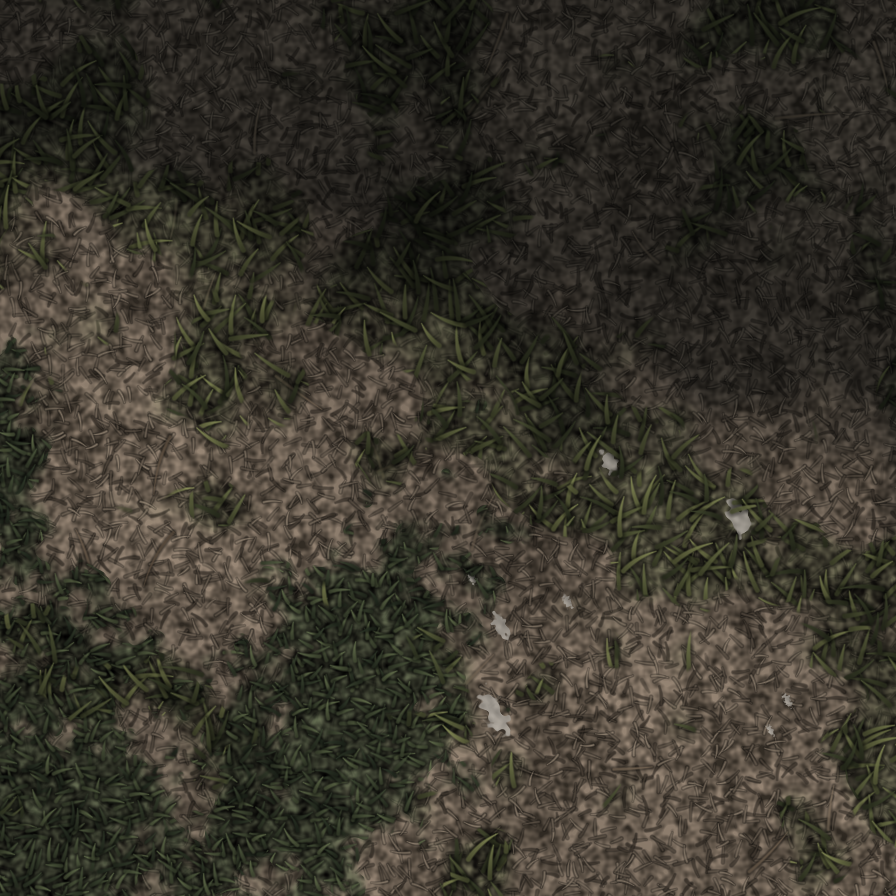
Reproduce this texture procedurally as a Shadertoy shader.

```glsl
// Worn lawn seen from above: crumbly brown soil with dry litter, fine dark turf,
// longer yellow-green tufts and pale chips, half of it in soft shade.
// Curved strands are scattered on jittered grids and kept where cover is high.

vec3 hash3(vec2 p) {
    vec3 q = fract(p.xyx * vec3(.1031, .1030, .0973));
    q += dot(q, q.yxz + 33.33);
    return fract((q.xxy + q.yzz) * q.zyx);
}

float cornerGradient(vec2 cell, vec2 offset) {
    return dot(hash3(cell).xy * 2. - 1., offset);
}

// Gradient noise, roughly -0.6 to 0.6
float noise(vec2 p) {
    vec2 i = floor(p), f = p - i;
    vec2 u = f * f * (3. - 2. * f);
    vec2 e = vec2(1, 0);
    return mix(mix(cornerGradient(i, f), cornerGradient(i + e, f - e), u.x),
               mix(cornerGradient(i + e.yx, f - e.yx), cornerGradient(i + 1., f - 1.), u.x), u.y);
}

// Cover of the fine turf in the lower left, with ragged edges
float turfCover(vec2 p) {
    vec2 strip = p - vec2(.38 + .35 * (p.y - .18), .18);
    float d = min(length(strip / vec2(.13, .21)), length((p - vec2(.07, .11)) / vec2(.16, .18)));
    d = min(d, length((p - vec2(0., .47)) / vec2(.05, .1)));
    return 1. - smoothstep(.6, 1.3, d + .9 * noise(p * 8.) + 1.1 * noise(p * 21.) + .6 * noise(p * 50.));
}

// Cover of the long tufts: a drooping band, clumps along the top, strays below
float tuftCover(vec2 p) {
    float across = (p.y - .76 + .56 * p.x * p.x) / .11;
    float band = exp(-across * across);
    float top = .75 * smoothstep(.65, .8, p.y) * smoothstep(-.5, .9, cos(16.8 * (p.x - .1)));
    float clumps = 1.3 * noise(p * 6.5) + 1.3 * noise(p * 15. + 3.);
    return smoothstep(.25, .95, max(max(band, top), .12) + clumps);
}

// Curved tapering strand around its middle: x = distance, y = position along it
vec2 strand(vec2 q, float angle, float len, float bend, float width) {
    vec2 dir = vec2(sin(angle), cos(angle));
    float along = dot(q, dir) / len + .5;
    float t = clamp(along, 0., 1.);
    float side = dot(q, vec2(dir.y, -dir.x)) - bend * len * (t * t - .3);
    return vec2(length(vec2(side, (along - t) * len)) - width * (1. - .8 * t * t), t);
}

// One grid of strands: no strand outgrows a cell, so four cells are enough
void scatter(inout vec3 color, vec2 p, float cell, float seed, float cover,
             float spread, float width, vec3 dark, vec3 pale, float rootShade) {
    vec2 home = floor(p / cell - .5);
    for (int k = 0; k < 4; k++) {
        vec2 id = home + vec2(k % 2, k / 2);
        vec3 h = hash3(id + seed * 37.);
        float keep = smoothstep(0., .12, cover * 1.1 - fract(h.x * 7.3 + h.z * 5.1));
        if (keep <= 0.) continue;
        float shape = fract(h.y * 9.7 + h.z * 3.3), tone = fract(h.x * 5.9 + h.y * 8.3);
        vec2 s = strand(p - (id + h.xy) * cell, (h.z - .5) * spread,
                        cell * mix(.5, .86, shape), (tone - .5) * .6, width);
        // Dark rim of contact shade, then the strand itself
        color *= 1. - .38 * keep * (1. - smoothstep(0., 2.2 * width, s.x));
        vec3 tint = mix(dark, pale, tone) * mix(rootShade, 1.08, s.y);
        color = mix(color, tint, .9 * keep * (1. - smoothstep(-.0014, .0014, s.x)));
    }
}

void mainImage(out vec4 fragColor, in vec2 fragCoord) {
    vec2 p = fragCoord / iResolution.y;
    float turf = turfCover(p), tuft = tuftCover(p);

    // Crumbly soil with short litter and a few twigs
    float crumbs = .7 * noise(p * 9.) + .9 * noise(p * 34.) + 1.2 * noise(p * 78.) + 1.2 * noise(p * 150.);
    vec3 color = mix(vec3(.18, .157, .13), vec3(.53, .47, .41), clamp(.54 + .62 * crumbs, 0., 1.));
    for (int i = 0; i < 4; i++)
        scatter(color, p, .024, float(i) + 1., .8, 6.28, .0011,
                vec3(.21, .18, .15), vec3(.54, .485, .42), .95);
    scatter(color, p, .085, 7., .22, 6.28, .0016, vec3(.30, .25, .20), vec3(.56, .49, .41), .9);

    // Dark gaps below the plants
    color = mix(color, vec3(.17, .19, .14) * (1. + crumbs), .85 * turf);
    color = mix(color, vec3(.20, .21, .15) * (1. + crumbs), .6 * tuft);

    // Pale ragged chips, mostly small
    for (int i = 0; i < 8; i++) {
        vec3 h = hash3(vec2(i, 17));
        vec2 q = p - vec2(.25 + .65 * h.x, .15 + .4 * h.y);
        float size = mix(.004, .018, h.z * h.z);
        if (dot(q, q) > 9. * size * size) continue;
        float ragged = noise(q / size * 1.9 + h.xy * 40.);
        float d = length(q * vec2(1.3, .9) + .3 * q.yx) + 1.3 * size * ragged - size;
        vec3 chip = vec3(.60, .58, .55) * (1. + .4 * noise(q * 110.));
        color = mix(color, chip, .9 * (1. - smoothstep(-.002, .002, d)));
    }

    // Short turf, then long tufts
    if (turf > 0.)
        for (int i = 0; i < 5; i++)
            scatter(color, p, .028, float(i) + 11., turf, 3.6, .0021,
                    vec3(.15, .185, .135), vec3(.38, .425, .29), .65);
    if (tuft > 0.)
        for (int i = 0; i < 7; i++)
            scatter(color, p, .054, float(i) + 23., tuft, 2.9, .0027,
                    vec3(.20, .225, .145), vec3(.50, .52, .32), .6);

    // Soft shade over the upper right, with gentle unevenness elsewhere
    float edge = .8 - .36 * p.x - p.y + .16 * noise(p * 5.) + .1 * noise(p * 15.);
    color *= mix(vec3(.46, .48, .49), vec3(1.04), smoothstep(-.11, .1, edge));
    color *= 1. + .35 * noise(p * 3.7 + 5.);
    fragColor = vec4(color, 1);
}
```
